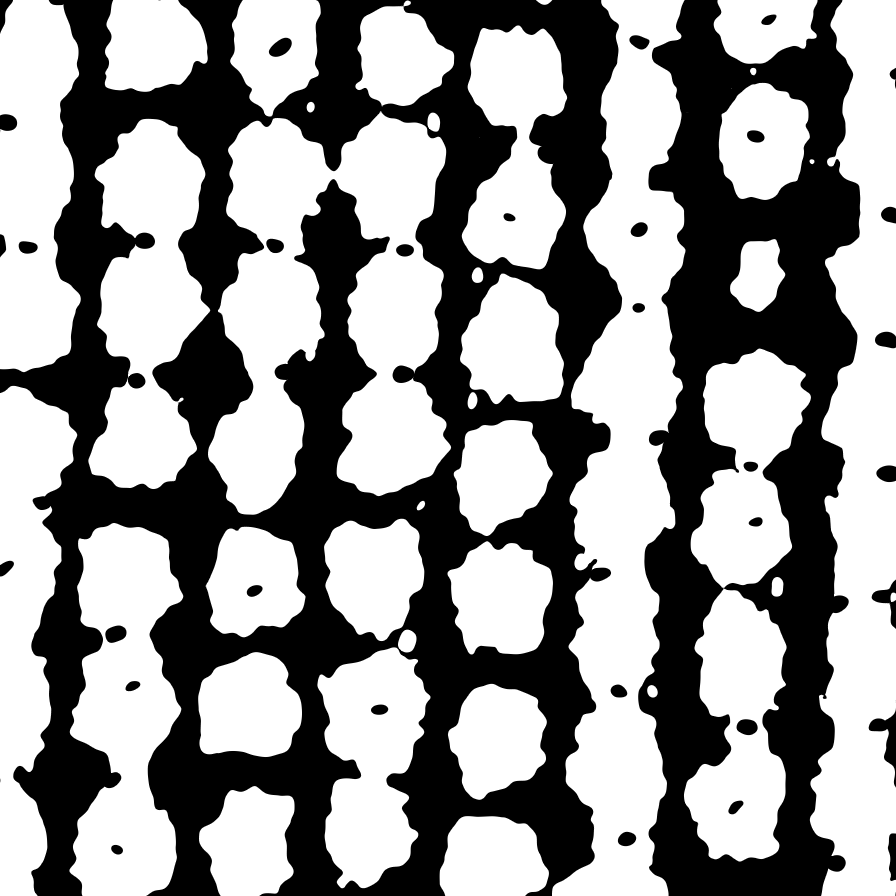
Give the GLSL for this pattern, as a WebGL 2 fragment shader.

```glsl
#version 300 es
precision highp float;

#define CELL_STEP vec2(0.1365, 0.1465)
#define FIRST_CELL vec2(0.039, 0.056)
#define CELL_RADIUS vec2(0.0515, 0.0625)
#define COLUMN_SLANT 0.04
#define ROW_DRIFT 0.034
#define JITTER vec2(0.010, 0.018)
#define COARSE_WEAR 0.011
#define FINE_WEAR 0.013
#define HOLE_CHANCE 0.36
#define SPECK_CHANCE 0.16
#define STUNTED_CHANCE 0.06
#define SEED 17.0

uniform vec2 u_resolution;
out vec4 fragColor;

const vec3 INK = vec3(0.0);
const vec3 PAPER = vec3(1.0);

// Chance that neighbours fuse, per column
const float FUSE[8] = float[8](0.9, 0.4, 0.45, 0.3, 0.1, 0.85, 0.4, 0.95);

vec2 hash2(vec2 p) {
    vec3 h = fract((p.xyx + SEED) * vec3(0.1031, 0.1030, 0.0973));
    h += dot(h, h.yzx + 33.33);
    return fract((h.xx + h.yz) * h.zy);
}

float noise(vec2 p) {
    vec2 i = floor(p), f = fract(p);
    f = f * f * (3.0 - 2.0 * f);
    float low = mix(hash2(i).x, hash2(i + vec2(1, 0)).x, f.x);
    float high = mix(hash2(i + vec2(0, 1)).x, hash2(i + 1.0).x, f.x);
    return mix(low, high, f.y) - 0.5;
}

float smoothMin(float a, float b, float k) {
    float h = max(k - abs(a - b), 0.0) / k;
    return min(a, b) - 0.25 * h * h * k;
}

float boxDistance(vec2 p, vec2 halfSize) {
    vec2 d = abs(p) - halfSize;
    return length(max(d, 0.0)) + min(max(d.x, d.y), 0.0);
}

vec2 cellCentre(vec2 id) {
    float drift = ROW_DRIFT * clamp(id.x - 3.0, 0.0, 3.0);
    vec2 shift = (hash2(id * 1.7 + 5.3) - 0.5) * JITTER;
    return FIRST_CELL + id * CELL_STEP + vec2(0.0, drift) + shift;
}

// Rounded, slightly lobed cell
float cellDistance(vec2 p, vec2 id) {
    vec2 size = hash2(id + 41.0), lobe = hash2(id + 73.0) * 6.2832;
    vec2 radius = CELL_RADIUS * (0.9 + 0.2 * size);
    if (hash2(id + 97.0).x < STUNTED_CHANCE) radius *= 0.5;
    float angle = atan(p.y, p.x);
    float wobble = 1.0 + 0.06 * cos(3.0 * angle + lobe.x) + 0.05 * cos(5.0 * angle + lobe.y);
    vec2 q = p / radius;
    vec2 q2 = q * q;
    float reach = mix(length(q), sqrt(length(q2)), 0.35);
    return (reach / wobble - 1.0) * radius.x;
}

void main() {
    vec2 uv = gl_FragCoord.xy / u_resolution;
    float down = 1.0 - uv.y;
    vec2 p = vec2(uv.x + COLUMN_SLANT * down + 0.003 * cos(down * 9.0), down);
    float coarse = noise(p * 27.0), fine = noise(p * 72.0 + 31.0);
    float wear = COARSE_WEAR * coarse + FINE_WEAR * fine;

    float body = 1.0, hole = 1.0, speck = 1.0;
    float column = floor((p.x - FIRST_CELL.x) / CELL_STEP.x + 0.5);
    for (int i = -1; i <= 1; i++) {
        float c = column + float(i);
        float drift = ROW_DRIFT * clamp(c - 3.0, 0.0, 3.0);
        float row = floor((p.y - FIRST_CELL.y - drift) / CELL_STEP.y + 0.5);
        float fuse = FUSE[clamp(int(c), 0, 7)];
        for (int j = -2; j <= 1; j++) {
            vec2 id = vec2(c, row + float(j));
            vec2 centre = cellCentre(id);
            vec2 local = p - centre;
            body = smoothMin(body, cellDistance(local, id), 0.010);

            // Bridge to the next cell, often pitted
            vec2 joint = hash2(id + 151.0), pit = hash2(id + 173.0);
            vec2 gap = p - 0.5 * (centre + cellCentre(id + vec2(0, 1)));
            if (joint.x < fuse * (1.2 - 0.45 * centre.y)) {
                float width = 0.011 + 0.027 * fuse * (0.4 + 0.6 * joint.y);
                gap.x -= (joint.y - 0.5) * 0.024;
                body = smoothMin(body, boxDistance(gap, vec2(width, 0.034)), 0.012);
                vec2 pitAt = vec2((pit.x - 0.5) * 0.07, (pit.y - 0.5) * 0.02);
                hole = min(hole, length((gap - pitAt) * vec2(0.75, 1.0)) - 0.008);
            }

            // Small tilted hole near the centre
            vec2 core = hash2(id + 211.0), place = hash2(id + 239.0) - 0.5;
            if (core.x < HOLE_CHANCE) {
                vec2 h = local - place * vec2(0.022, 0.028);
                h.y += h.x * (core.y - 0.3) * 0.8;
                hole = min(hole, length(h * vec2(0.75, 1.0)) - 0.004 - 0.004 * core.y);
            }

            // Loose speck in the dark gap
            vec2 loose = hash2(id + 269.0);
            if (loose.x < SPECK_CHANCE) {
                vec2 s = local - vec2(sign(place.x) * 0.042, 0.066 + 0.02 * place.y);
                speck = min(speck, length(s * vec2(1.0, 0.8)) - 0.004 - 0.005 * loose.y);
            }
        }
    }

    float shape = max(body + wear, -(hole + 0.45 * wear));
    shape = min(shape, speck + 0.5 * wear);
    float slope = max(length(vec2(dFdx(shape), dFdy(shape))), 1e-5);
    float white = clamp(0.5 - shape / slope, 0.0, 1.0);
    fragColor = vec4(mix(INK, PAPER, white), 1.0);
}
```
